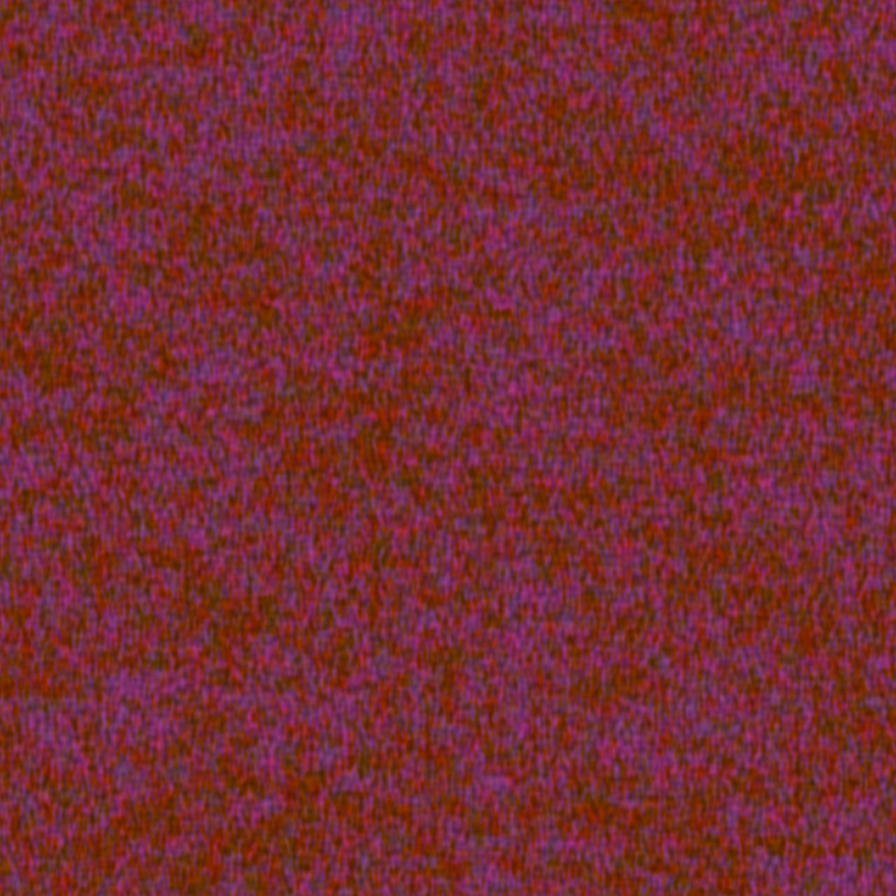
Give the GLSL for this texture, as a three.js fragment shader.

```glsl
// Heathered woollen cloth in rust, crimson and violet.
// Stretched layers of gradient noise choose the dye along a colour ramp,
// while finer, independent layers vary the light, the hue and pale flecks.

varying vec2 vUv;

const vec3 RUST    = vec3(0.44, 0.162, 0.0);
const vec3 CRIMSON = vec3(0.468, 0.18, 0.22);
const vec3 VIOLET  = vec3(0.485, 0.185, 0.38);
const vec3 FLECK   = vec3(0.49, 0.29, 0.46);

const float CRIMSON_STOP = 0.55;

// Random unit gradient for a lattice corner.
vec2 cornerGradient(vec2 corner, float seed) {
  vec3 h = fract(vec3(corner.xyx + seed * 17.3) * vec3(0.1031, 0.1030, 0.0973));
  h += dot(h, h.yzx + 33.33);
  float angle = 6.28318 * fract((h.x + h.y) * h.z);
  return vec2(cos(angle), sin(angle));
}

// Gradient noise, centred on 0 with a spread of about 0.2.
float gradientNoise(vec2 p, float seed) {
  vec2 cell = floor(p);
  vec2 f = p - cell;
  vec2 w = f * f * f * (f * (f * 6.0 - 15.0) + 10.0);
  vec2 e = vec2(1.0, 0.0);
  float a = dot(cornerGradient(cell, seed), f);
  float b = dot(cornerGradient(cell + e.xy, seed), f - e.xy);
  float c = dot(cornerGradient(cell + e.yx, seed), f - e.yx);
  float d = dot(cornerGradient(cell + e.xx, seed), f - e.xx);
  return mix(mix(a, b, w.x), mix(c, d, w.x), w.y);
}

// Dye amount from broad drifts down to single upright fibres.
float dyeField(vec2 p) {
  float drift   = gradientNoise(p * vec2(6.0, 7.0), 1.0);
  float blotch  = gradientNoise(p * vec2(25.0, 28.0), 2.0);
  float thread  = gradientNoise(p * vec2(16.0, 90.0), 3.0);
  float streak  = gradientNoise(p * vec2(85.0, 44.0), 4.0);
  float fibre   = gradientNoise(p * vec2(185.0, 90.0), 5.0);
  return 1.4 * drift + 2.3 * blotch + 1.0 * thread + 3.0 * streak + 2.9 * fibre;
}

// Rust to crimson to violet.
vec3 dyeRamp(float t) {
  vec3 warm = mix(RUST, CRIMSON, clamp(t / CRIMSON_STOP, 0.0, 1.0));
  return mix(warm, VIOLET, clamp((t - CRIMSON_STOP) / (1.0 - CRIMSON_STOP), 0.0, 1.2));
}

// Fine light and dark of the yarn, mostly upright.
float yarnShade(vec2 p) {
  float upright = gradientNoise(p * vec2(160.0, 75.0), 6.0);
  float across  = gradientNoise(p * vec2(70.0, 150.0), 7.0);
  return 1.0 + 0.36 * upright + 0.2 * across;
}

// Shift between redder and greyer patches.
vec3 hueShift(vec2 p) {
  float patchy = gradientNoise(p * vec2(48.0, 40.0), 8.0);
  return patchy * vec3(0.12, -0.07, -0.03);
}

void main() {
  vec2 p = vUv;
  vec3 color = dyeRamp(0.49 + 0.3 * dyeField(p));
  color = (color + hueShift(p)) * yarnShade(p);

  // Sparse pale fibres
  float fleck = smoothstep(0.36, 0.62, gradientNoise(p * vec2(75.0, 48.0), 9.0));
  color = mix(color, FLECK, 0.4 * fleck);

  gl_FragColor = vec4(clamp(color, 0.0, 1.0), 1.0);
}
```
